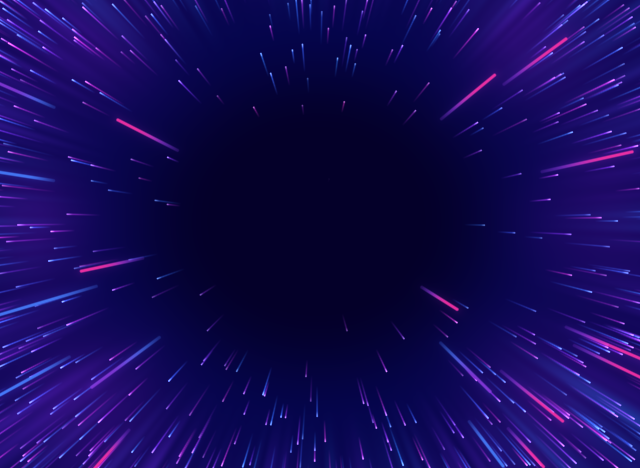
This background is drawn by a Shadertoy shader. Its source:

```glsl
// Radial burst of glowing light streaks around a dark indigo core.

const float TAU = 6.2831853;
const vec2 CENTRE = vec2(-0.007, 0.027);

const vec3 CORE = vec3(0.015, 0.0, 0.16);
const vec3 NAVY = vec3(0.02, 0.02, 0.30);
const vec3 VIOLET = vec3(0.15, 0.04, 0.43);
const vec3 TEAL = vec3(0.16, 0.50, 0.72);
const vec3 PURPLE = vec3(0.52, 0.22, 0.85);
const vec3 PINK = vec3(1.0, 0.20, 0.66);
const vec3 AZURE = vec3(0.28, 0.50, 1.0);

// Feature beams: angle, inner radius, outer radius.
const vec3 WARM_BEAMS[11] = vec3[11](
    vec3(2.67, 0.334, 0.477), vec3(0.688, 0.345, 0.492), vec3(0.632, 0.496, 0.66),
    vec3(0.217, 0.493, 0.69), vec3(3.35, 0.38, 0.514), vec3(-0.56, 0.265, 0.354),
    vec3(-0.682, 0.508, 0.677), vec3(-0.401, 0.579, 0.757), vec3(-0.449, 0.611, 0.774),
    vec3(-0.825, 0.603, 0.714), vec3(3.98, 0.6, 0.71));
const vec3 COOL_BEAMS[7] = vec3[7](
    vec3(3.428, 0.491, 0.705), vec3(3.777, 0.418, 0.597), vec3(3.643, 0.603, 0.771),
    vec3(-0.776, 0.371, 0.519), vec3(-0.92, 0.538, 0.657), vec3(2.732, 0.612, 0.741),
    vec3(2.988, 0.569, 0.687));

vec4 hash4(vec2 seed) {
    vec4 h = fract(seed.xyxy * vec4(0.1031, 0.1030, 0.0973, 0.1099));
    h += dot(h, h.wzxy + 33.33);
    return fract((h.xxyz + h.yzzw) * h.zywx);
}

float noise(vec2 p) {
    vec2 i = floor(p), f = fract(p);
    f = f * f * (3.0 - 2.0 * f);
    float low = mix(hash4(i).x, hash4(i + vec2(1, 0)).x, f.x);
    float high = mix(hash4(i + vec2(0, 1)).x, hash4(i + vec2(1, 1)).x, f.x);
    return mix(low, high, f.y);
}

// Radial segment: x = distance to it, y = position from inner (0) to outer (1).
vec2 radialSegment(vec2 p, float angle, float inner, float outer) {
    vec2 dir = vec2(cos(angle), sin(angle));
    float along = dot(p, dir);
    float across = dot(p, vec2(-dir.y, dir.x));
    float d = length(vec2(along - clamp(along, inner, outer), across));
    return vec2(d, clamp((along - inner) / (outer - inner), 0.0, 1.0));
}

float disc(float d, float radius, float px) {
    return 1.0 - smoothstep(radius - px, radius + px, d);
}

// Dark core, navy ring, violet clouds at the sides and fine rays at the rim.
vec3 backdrop(vec2 p) {
    float e = length(p * vec2(0.9, 1.05));
    vec3 col = mix(CORE, NAVY, smoothstep(0.19, 0.46, e));
    float cloud = 0.0;
    for (int k = -1; k <= 1; k++) {
        float a = 0.7 * float(k);
        vec2 offset = vec2(abs(p.x), p.y) - vec2(0.6 * cos(a), 0.58 * sin(a));
        cloud += exp(-dot(offset, offset) * 45.0);
    }
    float rim = smoothstep(0.40, 0.75, e);
    cloud *= 0.6 + 0.5 * noise(p * 5.0 + 9.0);
    col = mix(col, VIOLET, clamp(cloud * 0.85 + rim * 0.35, 0.0, 1.0));
    vec2 dir = p / max(length(p), 0.001);
    float rays = noise(dir * 45.0 + 70.0) * noise(dir * 18.0 + 40.0);
    vec3 rayTint = mix(PURPLE, TEAL, smoothstep(0.35, 0.7, noise(dir * 7.0 + 20.0)));
    return col + rayTint * rays * rim * 0.45;
}

// One hashed streak per angular sector; crowding grows with radius.
vec3 streakLayer(vec2 p, float layer, float px) {
    const float SECTORS = 48.0;
    float shift = hash4(vec2(layer, 3.0)).x;
    float sector = floor(fract(atan(p.y, p.x) / TAU + shift) * SECTORS);
    vec4 place = hash4(vec2(sector + 1.0, layer * 7.0 + 5.0));
    vec4 look = hash4(vec2(sector + 91.0, layer * 13.0 + 17.0));
    float angle = ((sector + mix(0.15, 0.85, place.x)) / SECTORS - shift) * TAU;
    float stretch = 1.0 / length(vec2(cos(angle), sin(angle)) * vec2(0.9, 1.08));
    float outer = mix(0.1, 0.86, pow(place.y, 0.3)) * stretch;
    float span = outer * mix(0.07, 0.17, place.z);
    vec2 seg = radialSegment(p, angle, outer - span, outer);
    vec3 tint = mix(mix(TEAL, AZURE, look.y), mix(PURPLE, PINK, look.y), step(0.42, look.x));
    float power = mix(0.3, 0.8, look.z) * smoothstep(0.02, 0.4, outer);
    float tail = disc(seg.x, 0.0015, px) * seg.y;
    float head = tail * smoothstep(0.82, 1.0, seg.y);
    return power * (tint * tail + vec3(0.55, 0.6, 0.6) * head);
}

vec3 addBeam(vec3 col, vec2 p, vec3 beam, vec3 innerTint, vec3 outerTint, float px) {
    vec2 seg = radialSegment(p, beam.x, beam.y, beam.z);
    vec3 tint = mix(innerTint, outerTint, smoothstep(0.1, 0.75, seg.y));
    float fade = smoothstep(-0.25, 0.5, seg.y);
    col += tint * exp(-seg.x * 110.0) * 0.12 * fade;
    return mix(col, tint, disc(seg.x, 0.0032, px) * fade * 0.88);
}

void mainImage(out vec4 fragColor, in vec2 fragCoord) {
    float px = 1.0 / iResolution.y;
    vec2 p = (fragCoord - 0.5 * iResolution.xy) * px - CENTRE;
    vec3 col = backdrop(p);
    for (int i = 0; i < 22; i++) col += streakLayer(p, float(i), px);
    for (int i = 0; i < 11; i++) col = addBeam(col, p, WARM_BEAMS[i], PURPLE, PINK, px);
    for (int i = 0; i < 7; i++) col = addBeam(col, p, COOL_BEAMS[i], AZURE, mix(AZURE, PURPLE, fract(float(i) * 0.5) * 2.0), px);
    fragColor = vec4(min(col, 1.0), 1.0);
}
```
